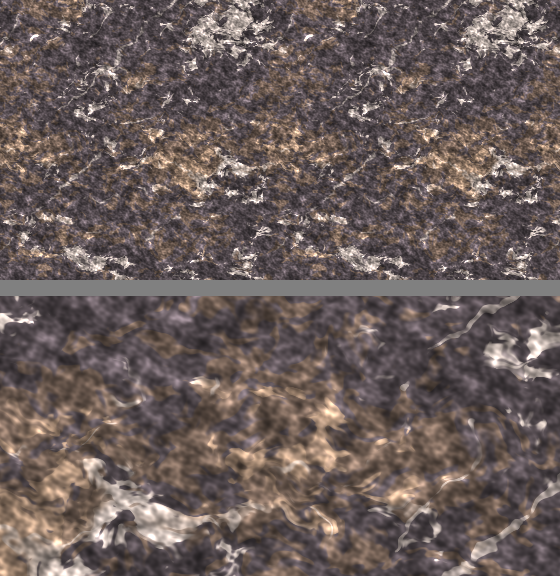
Top, the full canvas; bottom, a detail of the centre.
Write a WebGL 2 fragment shader that draws this texture.

```glsl
#version 300 es
precision highp float;

#define TILE 0.98
#define WARP 0.010
#define GRAIN 0.23
#define VEINS 12
#define VEIN_WIDTH 0.0042
#define STONE vec3(0.325, 0.290, 0.308)
#define BROWN vec3(0.450, 0.372, 0.318)
#define TAN vec3(0.620, 0.515, 0.430)
#define CREAM vec3(0.715, 0.665, 0.635)

uniform vec2 u_resolution;
out vec4 fragColor;

vec3 hash(vec3 cell) {
    uvec3 v = uvec3(ivec3(cell)) * 1664525u + 1013904223u;
    for (int i = 0; i < 2; i++) {
        v.x += v.y * v.z;
        v.y += v.z * v.x;
        v.z += v.x * v.y;
        v ^= v >> 16u;
    }
    return vec3(v >> 8u) / 16777216.0;
}

// Gradient at a lattice point; points one tile apart share the same value.
float corner(vec2 cell, vec2 offset, vec2 period, float seed) {
    cell -= floor((cell.x + 0.5) / period.x) * period;
    float angle = 6.28319 * hash(vec3(cell, seed)).x;
    return dot(vec2(cos(angle), sin(angle)), offset);
}

// Gradient noise scaled to a standard deviation of about one.
float noise(vec2 q, vec2 period, float seed) {
    vec2 i = floor(q), f = q - i;
    vec2 u = f * f * f * (f * (f * 6.0 - 15.0) + 10.0);
    vec2 e = vec2(1.0, 0.0);
    float low = mix(corner(i, f, period, seed), corner(i + e, f - e, period, seed), u.x);
    float high = mix(corner(i + e.yx, f - e.yx, period, seed),
                     corner(i + 1.0, f - 1.0, period, seed), u.x);
    return 5.0 * mix(low, high, u.y);
}

// The integer lattice matrix sets scale and direction and keeps the tiling.
float fbm(vec2 p, mat2 lattice, int octaves, float gain, float seed) {
    float sum = 0.0, power = 0.0, amp = 1.0;
    for (int i = 0; i < octaves; i++) {
        sum += amp * noise(lattice * p, lattice[0], seed * 8.0 + float(i));
        power += amp * amp;
        amp *= gain;
        lattice *= 2.0;
    }
    return sum * inversesqrt(power);
}

// Two long diagonal veins, then short scattered cracks.
float veins(vec2 p, float rough, float aa) {
    float cover = 0.0;
    for (int i = 0; i < VEINS; i++) {
        bool major = i < 2;
        vec3 r = hash(vec3(i, 17, 91));
        vec2 centre = major ? vec2(0.41, 0.79) - float(i) * vec2(0.22, 0.50) : r.xy;
        float angle = major ? 0.78 : mix(-0.6, 1.3, r.z);
        float halfLength = major ? 0.32 : 0.04 + 0.12 * fract(r.z * 7.0);
        vec2 d = p - centre;
        d.x -= round(d.x);
        vec2 dir = vec2(cos(angle), sin(angle));
        float along = max(abs(dot(d, dir)) - halfLength, 0.0);
        float dist = length(vec2(along, dir.x * d.y - dir.y * d.x));
        float width = VEIN_WIDTH * (major ? 1.0 : 0.6) * (1.0 + 0.35 * rough);
        cover = max(cover, 1.0 - smoothstep(width - aa, width + aa, dist));
    }
    return cover * smoothstep(-1.8, 0.0, rough);
}

void main() {
    vec2 p = gl_FragCoord.xy / (u_resolution.y * TILE);
    float aa = 0.8 / (u_resolution.y * TILE);

    // Shared warp and noise fields
    mat2 bend = mat2(6, 2, -2, 7);
    vec2 w = p + WARP * vec2(fbm(p, bend, 4, 0.55, 1.0), fbm(p, bend, 4, 0.55, 2.0));
    float bulk = fbm(w, mat2(3, 1, -1, 4), 3, 0.55, 3.0);
    float rough = fbm(w, mat2(11, 4, -5, 17), 4, 0.75, 4.0);
    float speckle = fbm(w, mat2(17, 5, -6, 24), 3, 0.85, 5.0);
    float cloud = fbm(w, mat2(3, 1, -1, 5), 3, 0.6, 6.0);
    float grain = fbm(p, mat2(26, 17, -12, 33), 3, 0.85, 7.0);
    float band = exp(-pow((p.y - 0.42) / 0.2, 2.0)) - 0.36;

    // Dark stone with brown mineral stains
    float stain = 0.6 * cloud + 0.75 * speckle + 1.1 * band;
    vec3 color = STONE * (1.0 + 0.06 * cloud);
    color = mix(color, BROWN, 0.85 * smoothstep(0.35, 1.2, stain));

    // Ragged pale patches, pitted by the grain
    float patches = smoothstep(0.85, 1.4, 0.72 * bulk + 0.68 * rough + 0.4 * band);
    patches *= 1.0 - 0.6 * smoothstep(0.5, 1.3, speckle);
    vec3 mineral = mix(CREAM, TAN, smoothstep(0.4, 1.5, cloud + 1.2 * band));
    color = mix(color, mineral, 0.88 * patches);

    // Broken filigree and veins
    float contour = abs(fbm(w, mat2(5, 3, -3, 6), 3, 0.5, 8.0));
    float filigree = 1.0 - smoothstep(0.03, 0.14, contour);
    filigree *= smoothstep(0.1, 1.1, 0.6 * bulk + 0.7 * rough);
    color = mix(color, CREAM, 0.65 * filigree);
    color = mix(color, CREAM * 0.93, 0.72 * veins(w, rough, aa));

    // Granular surface relief
    color *= exp(GRAIN * (0.85 * grain + 0.35 * rough));
    fragColor = vec4(clamp(color, 0.0, 1.0), 1.0);
}
```
